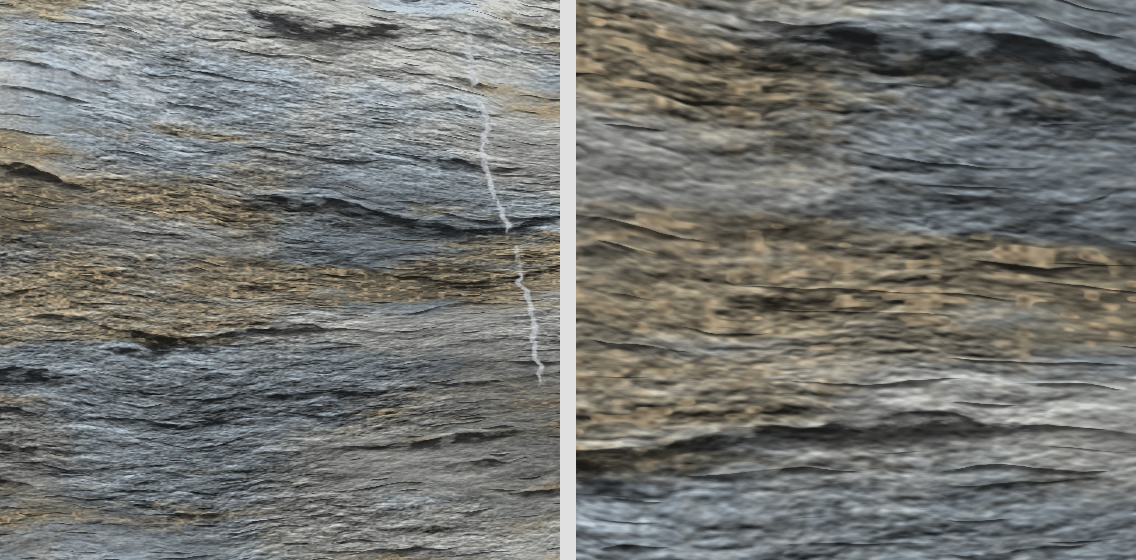
Left: the whole. Right: its middle third, enlarged.
A Shadertoy shader for this texture:

```glsl
// Weathered layered slate: nearly level strata with broken dark ledges, crisp
// grooves lit from above, thin ochre staining and pale mineral veins.
// Everything is value noise stretched along a gently folded bedding plane.

const vec3 SLATE_TINT = vec3(0.93, 1.00, 1.05);
const vec3 STONE_TINT = vec3(1.00, 1.01, 0.99);
const vec3 OCHRE_TINT = vec3(1.08, 1.00, 0.83);
const vec3 FLAKE_COLOR = vec3(0.69, 0.61, 0.49);
const vec3 VEIN_COLOR = vec3(0.79, 0.81, 0.83);

const float BASE_TONE = 0.475;
const float TOP_LIGHT = 0.17;
const float BROAD_CONTRAST = 0.46;
const float RELIEF_CONTRAST = 1.9;
const float GRAIN_CONTRAST = 0.17;
const float LEDGE_DARKNESS = 0.70;
const float FOLD_HEIGHT = 0.07;
const float LIGHT_STEP = 0.0023;

float hash(vec2 p) {
    return fract(sin(dot(p, vec2(127.1, 311.7))) * 43758.5453);
}

float noise(vec2 p) {
    vec2 i = floor(p), f = fract(p);
    f = f * f * (3.0 - 2.0 * f);
    return mix(mix(hash(i), hash(i + vec2(1, 0)), f.x),
               mix(hash(i + vec2(0, 1)), hash(i + vec2(1, 1)), f.x), f.y);
}

float fbm(vec2 p) {
    float sum = 0.0, amp = 0.5;
    for (int i = 0; i < 5; i++) {
        sum += amp * noise(p);
        p = mat2(2.0, 0.06, -0.10, 2.0) * p + 17.3;
        amp *= 0.5;
    }
    return sum;
}

// Bedding coordinates: dipping to the right above, nearly level below.
vec2 bedding(vec2 p) {
    float dip = mix(-0.05, 0.13, smoothstep(0.1, 0.9, p.y));
    float fold = FOLD_HEIGHT * (fbm(p * vec2(2.3, 3.0) + 4.0) - 0.5);
    return vec2(p.x, p.y + dip * p.x + fold);
}

float relief(vec2 s) {
    float grooves = abs(fbm(s * vec2(19.0, 62.0) + 31.0) - 0.5);
    return fbm(s * vec2(13.0, 38.0)) + 0.8 * grooves;
}

// Depth of the lens-shaped shadow under one layer edge.
float lensDepth(float x, float layer, float spread) {
    return smoothstep(0.54, 0.97, noise(vec2(x * spread, layer * 7.31 + 0.5)));
}

// x: shadow beneath overhangs, y: bright lip above them.
vec2 ledges(vec2 s) {
    vec2 result = vec2(0.0);
    float count = 8.0, spread = 3.6, weight = 1.0;
    float jag = fbm(s * vec2(24.0, 70.0));
    float chips = smoothstep(0.30, 0.50, fbm(s * vec2(40.0, 110.0) + 61.0));
    for (int i = 0; i < 3; i++) {
        float level = -s.y * count + 0.7 * noise(s * vec2(spread, count * 0.4) + 9.0)
                    + (0.18 + 0.12 * float(i)) * jag;
        float layer = floor(level), f = fract(level);
        float depth = lensDepth(s.x, layer, spread);
        float next = lensDepth(s.x, layer + 1.0, spread);
        float shadow = smoothstep(0.0, 0.03, f) * (1.0 - smoothstep(0.10 * depth, 0.03 + 0.42 * depth, f));
        float lip = smoothstep(0.85, 0.96, f) * (1.0 - smoothstep(0.97, 1.0, f));
        shadow *= smoothstep(0.0, 0.30, depth) * mix(0.45, 1.0, chips);
        result.x = max(result.x, shadow * weight);
        result.y = max(result.y, lip * next * weight);
        count *= 2.8;
        spread *= 2.3;
        weight *= 0.90;
    }
    return result;
}

// Steep jagged vein on the right and a broad pale arc at upper left.
float veins(vec2 p) {
    float wobble = 0.035 * (fbm(vec2(p.y * 14.0, 3.0)) - 0.5) + 0.016 * (fbm(p * vec2(30.0, 75.0)) - 0.5);
    float offset = abs(p.x - mix(0.975, 0.838, smoothstep(0.22, 0.98, p.y)) - wobble);
    float span = smoothstep(0.29, 0.32, p.y) * (1.0 - smoothstep(0.90, 0.98, p.y));
    float broken = smoothstep(0.32, 0.56, fbm(p * vec2(70.0, 50.0)));
    float line = (1.0 - smoothstep(0.002, 0.008, offset)) * mix(0.15, 1.0, broken);
    float halo = 0.45 * exp(-offset * 38.0) * smoothstep(0.5, 0.9, p.y) * broken;

    float bend = max(p.x - 0.15, 0.0);
    float rise = p.y - 0.87 + 3.2 * bend * bend - 0.07 * (fbm(p * 12.0) - 0.5);
    float arc = exp(-abs(rise) * 38.0) * (1.0 - smoothstep(0.28, 0.38, p.x));
    arc *= smoothstep(0.25, 0.60, fbm(p * vec2(35.0, 75.0)));
    return clamp((line + halo) * span + arc, 0.0, 1.0);
}

void mainImage(out vec4 fragColor, in vec2 fragCoord) {
    vec2 p = fragCoord / iResolution.xy;
    vec2 s = bedding(p);

    // Broad light and dark faces, with fine grooves and grain.
    float broad = fbm(s * vec2(2.6, 7.0) + 12.0) - 0.485;
    float rough = mix(0.55, 1.1, smoothstep(0.36, 0.58, fbm(s * vec2(3.0, 8.0) + 51.0)));
    float slope = relief(s) - relief(s + vec2(-0.4, 1.0) * LIGHT_STEP);
    float grain = noise(s * vec2(190.0, 300.0)) - 0.5;
    float footing = (1.0 - smoothstep(0.01, 0.09, p.y)) * noise(p * vec2(4.0, 9.0));
    float tone = BASE_TONE + TOP_LIGHT * smoothstep(0.50, 0.90, p.y) + 0.16 * footing
               + BROAD_CONTRAST * broad + rough * (RELIEF_CONTRAST * slope + GRAIN_CONTRAST * grain);

    // Ochre staining in thin bands, strongest across the middle.
    float band = smoothstep(0.30, 0.48, p.y) * (1.0 - smoothstep(0.62, 0.78, p.y));
    float stain = fbm(s * vec2(3.2, 15.0) + 73.0) + 0.07 * band - 0.05 * smoothstep(0.7, 0.9, p.y);
    stain = smoothstep(0.47, 0.68, stain);
    float cool = smoothstep(0.36, 0.54, fbm(s * vec2(3.0, 6.0) + 27.0) + 0.08 * (0.6 - p.y));

    // Overhanging ledges.
    vec2 ledge = ledges(s);
    tone = (tone - 0.07 * stain + 0.10 * ledge.y) * (1.0 - LEDGE_DARKNESS * ledge.x);
    tone = clamp(tone, 0.10, 0.82);
    vec3 color = tone * mix(mix(STONE_TINT, SLATE_TINT, cool), OCHRE_TINT, 0.9 * stain);

    // Small warm flakes and the mineral veins.
    float flakes = smoothstep(0.60, 0.80, noise(s * vec2(75.0, 190.0) + 5.0));
    flakes *= (0.08 + 0.62 * stain) * (1.0 - ledge.x);
    color = mix(color, FLAKE_COLOR * (0.95 + 0.6 * grain), flakes);
    color = mix(color, VEIN_COLOR + 0.2 * grain, 0.75 * veins(p));

    fragColor = vec4(clamp(color, 0.0, 1.0), 1.0);
}
```
